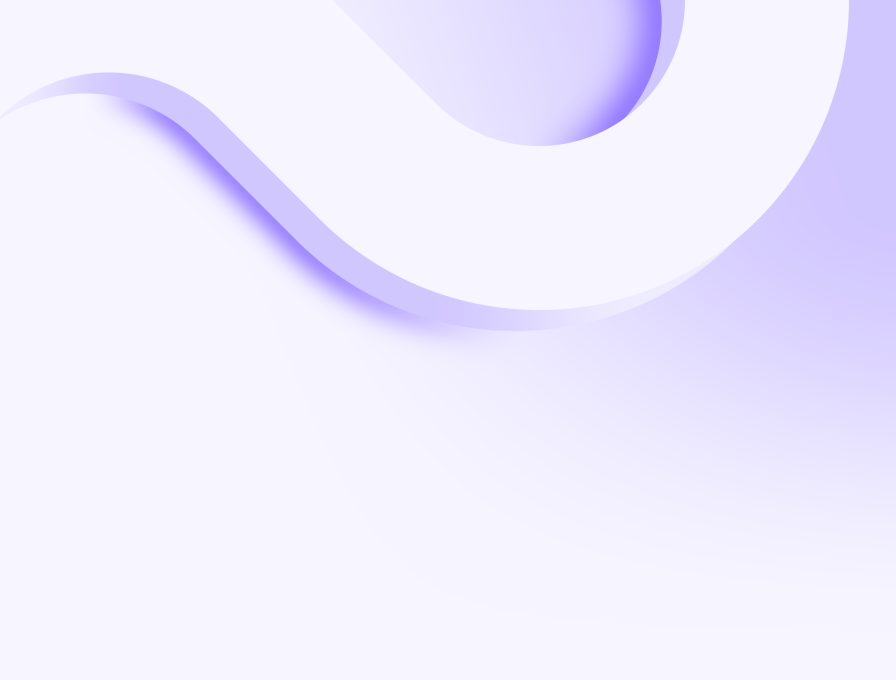
Give the GLSL for this background, as a Shadertoy shader.

```glsl
#define BEND_CENTRE vec2(60.15, 0.0)
#define OUTER_RADIUS 34.6
#define HOLE_RADIUS 16.3
#define SHOULDER_RADIUS 17.3
#define STRAIGHT_LENGTH 16.0
#define DEPTH vec2(-2.6, 2.35)
#define PAPER vec3(0.967, 0.962, 1.0)
#define LILAC vec3(0.82, 0.78, 1.0)
#define PALE_SIDE vec3(0.935, 0.925, 1.0)
#define SHADOW vec3(0.59, 0.49, 1.0)

// Distance across the ribbon, measured from the centre of its bend
float ribbonRadius(vec2 p) {
    const vec2 along = vec2(0.70711, 0.70711);
    const vec2 across = vec2(-0.70711, 0.70711);
    vec2 q = p - BEND_CENTRE;
    float run = dot(q, along);
    if (run > 0.0) return length(q);
    if (run > -STRAIGHT_LENGTH) return dot(q, across);

    // The shoulder curves the opposite way
    float reach = OUTER_RADIUS + SHOULDER_RADIUS;
    return reach - length(q + STRAIGHT_LENGTH * along - reach * across);
}

float ribbonDistance(float radius) {
    return max(radius - OUTER_RADIUS, HOLE_RADIUS - radius);
}

float coverage(float dist, float pixel) {
    return smoothstep(0.7 * pixel, -0.7 * pixel, dist);
}

float gaussian(float dist, float width) {
    float t = max(dist, 0.0) / width;
    return exp(-t * t);
}

void mainImage(out vec4 fragColor, in vec2 fragCoord) {
    // Canvas is 100 units wide, with y running down from the top
    float pixel = 100.0 / iResolution.x;
    vec2 p = vec2(fragCoord.x, iResolution.y - fragCoord.y) * pixel;

    float frontRadius = ribbonRadius(p);
    float backRadius = ribbonRadius(p - DEPTH);
    float front = ribbonDistance(frontRadius);
    float back = ribbonDistance(backRadius);
    bool inHole = frontRadius < 0.5 * (OUTER_RADIUS + HOLE_RADIUS);

    // Background wash, deepest at the upper right
    float wash = smoothstep(15.6, 91.0, p.x - 0.35 * p.y)
               * (1.0 - smoothstep(23.0, 72.0, p.y));
    vec3 color = mix(PAPER, LILAC, wash);

    // Soft shadow under the diagonal edge and inside the hole
    float shade = inHole
        ? gaussian(back, 3.3) * smoothstep(58.0, 70.0, p.x)
        : 0.9 * gaussian(back, 2.2) * smoothstep(9.0, 20.0, p.x)
              * (1.0 - smoothstep(32.0, 60.0, p.x));
    color = mix(color, SHADOW, shade);

    // Thickness of the ribbon, paler towards both ends
    float tone = inHole ? 1.0
        : smoothstep(1.0, 14.0, p.x) * (1.0 - smoothstep(47.0, 72.0, p.x));
    color = mix(color, mix(PALE_SIDE, LILAC, tone), coverage(back, pixel));

    // Flat front face
    color = mix(color, PAPER, coverage(front, pixel));

    fragColor = vec4(color, 1.0);
}
```
